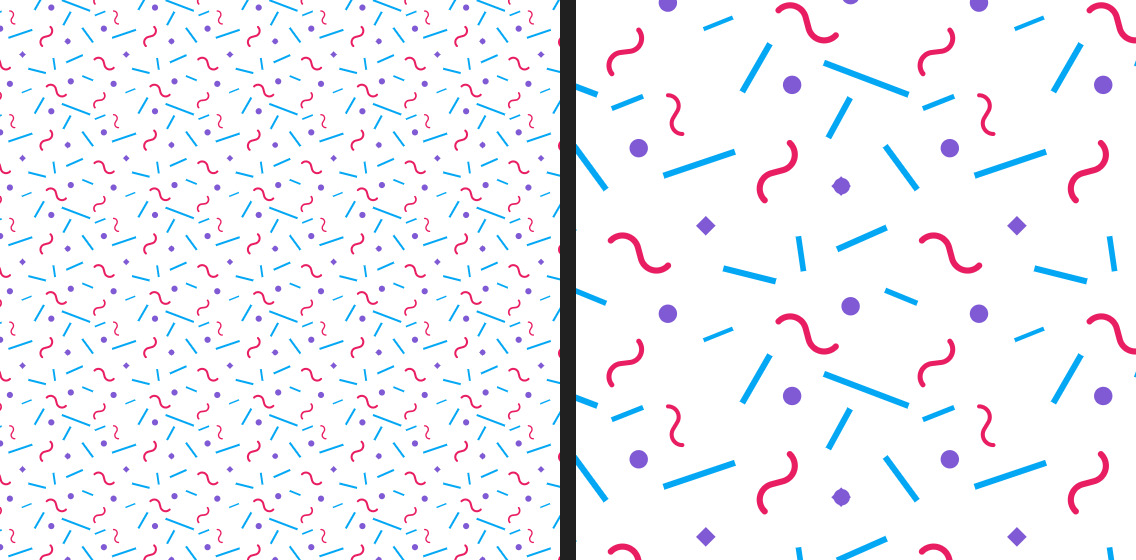
Left, the full canvas; right, a detail of the centre.
This pattern is drawn by a WebGL 2 fragment shader. Its source:

```glsl
#version 300 es
precision highp float;
// Confetti pattern: blue bars, crimson squiggles and violet dots on white.
// One tile of distance-field shapes is wrapped to its nearest copy, so
// shapes that cross a tile border stay whole; 5.4 tiles span the canvas.

uniform vec2 u_resolution;
out vec4 fragColor;

const float REPEATS = 5.4;
const float TILE = 213.333;      // tile side in design units
const float PHASE = 1.8;         // tiles before the design origin

const vec3 WHITE = vec3(1.0);
const vec3 BLUE = vec3(0.01, 0.655, 0.957);
const vec3 CRIMSON = vec3(0.91, 0.115, 0.385);
const vec3 VIOLET = vec3(0.5, 0.35, 0.83);

// Bars: both end points
const vec4 BARS[11] = vec4[](
  vec4(133, 30, 114, 63), vec4(170, 43, 228, 65), vec4(188, 67, 173, 94.5),
  vec4(212, 100, 234, 130), vec4(60, 120.5, 109, 104), vec4(152.5, 162, 156, 186),
  vec4(179, 171, 213, 156), vec4(101, 184, 137, 193), vec4(87.5, 20, 107.5, 12),
  vec4(212, 199, 234, 208), vec4(24.5, 74.5, 46, 66));

// Squiggles: centre, angle in degrees, scale
const vec4 SQUIGGLES[5] = vec4[](
  vec4(158.5, 229, -15, 1), vec4(43.5, 173.5, -15, 1), vec4(138, 117.7, -105, 1),
  vec4(33.8, 35.6, -97, 0.82), vec4(68, 78.6, 31, 0.66));

const vec2 DOTS[4] = vec2[](
  vec2(63, 1.8), vec2(148.2, 58.2), vec2(43, 101.6), vec2(188.3, 210));
const vec2 DIAMOND = vec2(89, 154.8);
const vec2 POINTED_DOT = vec2(181.8, 127.6);

// Offset from the nearest repeat of a centre
vec2 wrapOffset(vec2 p, vec2 centre) {
  vec2 q = p - centre;
  return q - TILE * floor(q / TILE + 0.5);
}

vec2 rotate(vec2 p, float angle) {
  float c = cos(angle), s = sin(angle);
  return vec2(c * p.x + s * p.y, c * p.y - s * p.x);
}

// Square-ended bar centred on the origin along a given span
float barDistance(vec2 q, vec2 span, float width) {
  float len = length(span);
  vec2 axis = span / len;
  vec2 local = vec2(dot(q, axis), dot(q, vec2(-axis.y, axis.x)));
  vec2 e = abs(local) - 0.5 * vec2(len, width);
  return length(max(e, 0.0)) + min(max(e.x, e.y), 0.0);
}

// Round-ended S: a straight middle joined to two arcs by point symmetry
float squiggleDistance(vec2 q, float width) {
  const float STEM = 4.0, RADIUS = 11.0, HALF_SPAN = 1.06;
  if (q.y > 0.0) q = -q;
  float stem = length(vec2(q.x, max(-q.y - STEM, 0.0)));
  vec2 a = rotate(q + vec2(RADIUS, STEM), -HALF_SPAN);
  a.y = abs(a.y);
  vec2 tip = RADIUS * vec2(cos(HALF_SPAN), sin(HALF_SPAN));
  bool inSpan = a.y * tip.x < a.x * tip.y;
  float arc = inSpan ? abs(length(a) - RADIUS) : length(a - tip);
  return min(stem, arc) - 0.5 * width;
}

float diamondDistance(vec2 q, float reach) {
  return (abs(q.x) + abs(q.y) - reach) * 0.7071;
}

float coverage(float d, float pixel) {
  return clamp(0.5 - d / pixel, 0.0, 1.0);
}

void main() {
  // Design coordinates run downward from the top left
  vec2 uv = vec2(gl_FragCoord.x, u_resolution.y - gl_FragCoord.y) / u_resolution.y;
  vec2 p = (uv * REPEATS - PHASE) * TILE;
  float pixel = REPEATS * TILE / u_resolution.y;

  // Bars, with a thinner stroke on the short ones
  float bars = TILE;
  for (int i = 0; i < 11; i++) {
    vec2 span = BARS[i].zw - BARS[i].xy;
    vec2 q = wrapOffset(p, 0.5 * (BARS[i].xy + BARS[i].zw));
    float width = mix(2.6, 4.2, smoothstep(20.0, 26.0, length(span)));
    bars = min(bars, barDistance(q, span, width));
  }

  // Squiggles, one shape turned and scaled
  float squiggles = TILE;
  for (int i = 0; i < 5; i++) {
    vec4 s = SQUIGGLES[i];
    vec2 q = rotate(wrapOffset(p, s.xy), radians(s.z)) / s.w;
    squiggles = min(squiggles, squiggleDistance(q, 4.2) * s.w);
  }

  // Dots, the diamond and the dot with a pointed left side
  float dots = diamondDistance(wrapOffset(p, DIAMOND), 6.7);
  for (int i = 0; i < 4; i++)
    dots = min(dots, length(wrapOffset(p, DOTS[i])) - 6.3);
  vec2 q = wrapOffset(p, POINTED_DOT);
  dots = min(dots, length(q - vec2(0.4, 0.0)) - 5.6);
  dots = min(dots, diamondDistance(q, 6.7));

  vec3 color = mix(WHITE, BLUE, coverage(bars, pixel));
  color = mix(color, CRIMSON, coverage(squiggles, pixel));
  color = mix(color, VIOLET, coverage(dots, pixel));
  fragColor = vec4(color, 1.0);
}
```
